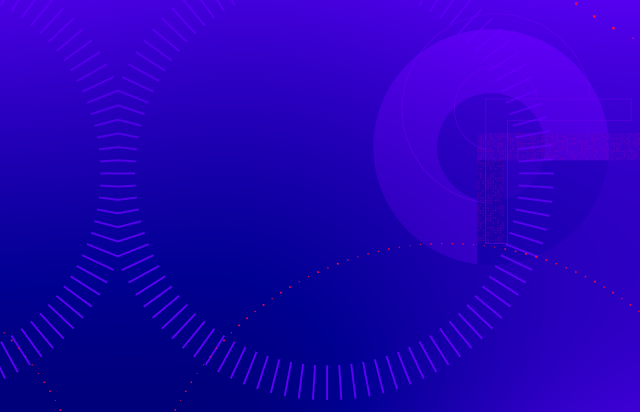
Reproduce this background procedurally as a Shadertoy shader.

```glsl
// Abstract violet backdrop: a blue-to-violet gradient with two mirrored rings of
// radial ticks, a translucent cut annulus, thin outlines and arcs of red dots.
// Every shape is a signed distance in units of the canvas height.

#define TICKS 100.0
#define TICK_HALF_WIDTH 0.0023
#define LINE_HALF_WIDTH 0.0009
#define SEAM_X 0.286
#define ARC_RADIUS 0.740
#define DOT_RADIUS 0.0026
#define GRAIN_CELL 0.006

const float TAU = 6.2831853;
const vec3 TICK_COLOR = vec3(0.40, 0.00, 1.00);
const vec3 LINE_COLOR = vec3(0.44, 0.00, 0.96);
const vec3 DOT_COLOR = vec3(1.00, 0.04, 0.25);
const vec3 GRAIN_COLOR = vec3(0.58, 0.00, 0.72);

float hash(vec2 p) {
    vec3 q = fract(vec3(p.xyx) * 0.1031);
    q += dot(q, q.yzx + 33.33);
    return fract((q.x + q.y) * q.z);
}

// Antialiased coverage of a signed distance
float cover(float d) {
    return clamp(0.5 - d * iResolution.y, 0.0, 1.0);
}

float stroke(float d) {
    return cover(abs(d) - LINE_HALF_WIDTH);
}

float box(vec2 p, vec2 low, vec2 high) {
    vec2 d = max(low - p, p - high);
    return length(max(d, 0.0)) + min(max(d.x, d.y), 0.0);
}

// Dark lower left, bright top and right edge
vec3 background(vec2 uv) {
    float rise = 0.93 * pow(uv.y, 1.3);
    float right = 0.8 * smoothstep(0.3, 1.05, uv.x);
    float tone = rise + right * (1.0 - 0.88 * uv.y * (2.0 - uv.y));
    tone -= 0.10 * uv.y * exp(-12.0 * (uv.x - 0.42) * (uv.x - 0.42));
    return vec3(max(0.0, 0.41 * (tone - 0.2)), 0.0, 0.48 + 0.45 * tone);
}

float tickRing(vec2 p, float inner, float outer) {
    float radius = length(p);
    float cell = fract(atan(p.y, p.x) / TAU * TICKS + 0.5) - 0.5;
    float side = abs(radius * sin(cell * TAU / TICKS)) - TICK_HALF_WIDTH;
    float along = abs(radius - 0.5 * (inner + outer)) - 0.5 * (outer - inner);
    return cover(max(side, along));
}

// Dots of random size spread evenly along a circle
float dotArc(vec2 p, float count, float size) {
    float turn = atan(p.y, p.x) / TAU * count;
    float id = floor(turn);
    float side = ARC_RADIUS * sin((turn - id - 0.5) * TAU / count);
    float dotSize = size * mix(0.45, 1.0, hash(vec2(id, count)));
    return cover(length(vec2(side, length(p) - ARC_RADIUS)) - dotSize);
}

float grain(vec2 p) {
    vec2 id = floor(p / GRAIN_CELL);
    vec2 local = fract(p / GRAIN_CELL) - 0.5;
    float d = (length(local) - 0.32) * GRAIN_CELL;
    return cover(d) * step(0.45, hash(id));
}

void mainImage(out vec4 fragColor, in vec2 fragCoord) {
    vec2 p = fragCoord / iResolution.y;
    vec2 mirrored = vec2(SEAM_X + abs(p.x - SEAM_X), p.y);
    vec3 color = background(fragCoord / iResolution.xy);

    // Translucent annulus, dimmed in its lower right quarter
    float discRadius = length(p - vec2(1.192, 0.643));
    float annulus = cover(max(discRadius - 0.286, 0.131 - discRadius));
    float lit = max(cover(p.x - 1.159), cover(0.611 - p.y));
    color += annulus * mix(vec3(-0.035, 0.0, -0.03), vec3(0.09, 0.0, 0.08), lit);

    // Grainy bars meeting in a corner
    float flatBar = cover(box(p, vec2(1.159, 0.611), vec2(1.7, 0.677)));
    float uprightBar = cover(box(p, vec2(1.159, 0.409), vec2(1.224, 0.677)));
    color = mix(color, vec3(0.30, 0.0, 0.81), 0.35 * flatBar);
    color = mix(color, vec3(0.13, 0.0, 0.65), 0.5 * uprightBar * (1.0 - flatBar));
    color = mix(color, GRAIN_COLOR, 0.32 * max(flatBar, uprightBar) * grain(p));

    // Tick rings, softer toward the top
    float ticks = tickRing(mirrored - vec2(0.794, 0.579), 0.466, 0.550);
    color = mix(color, TICK_COLOR, ticks * mix(0.92, 0.6, smoothstep(0.2, 0.9, p.y)));

    // Thin circles open at the lower right, joined by an angular outline
    float ringRadius = length(p - vec2(1.206, 0.736));
    float open = max(cover(p.x - 1.179), cover(0.760 - p.y));
    float circles = stroke(ringRadius - 0.230) + stroke(ringRadius - 0.103);
    float trail = 0.35 * step(1.40, p.x) * smoothstep(0.58, 0.70, p.y) * step(p.y, 0.708);
    float corner = min(box(p, vec2(1.179, 0.708), vec2(1.532, 0.760)),
                       box(p, vec2(1.179, 0.409), vec2(1.232, 0.760)));
    float lines = max(circles * max(open, trail), stroke(corner));
    color = mix(color, LINE_COLOR, 0.55 * lines);

    // Red dotted arcs: a mirrored lower one and one at the upper corner
    float dots = dotArc(mirrored - vec2(1.085, -0.331), 180.0, DOT_RADIUS);
    dots = max(dots, dotArc(p - vec2(1.851, 1.577), 86.0, 1.5 * DOT_RADIUS));
    color = mix(color, DOT_COLOR, 0.85 * dots);

    fragColor = vec4(clamp(color, 0.0, 1.0), 1.0);
}
```
